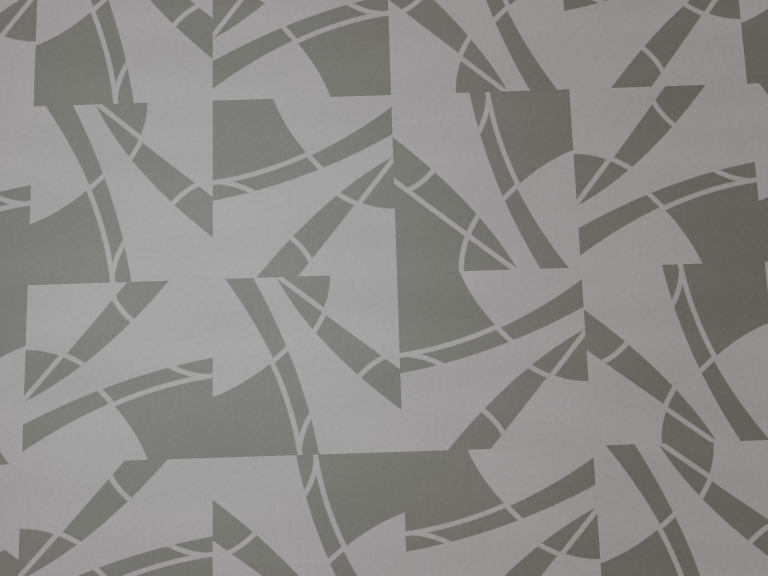
Reproduce this pattern procedurally as a Shadertoy shader.

```glsl
const float LINE_HALF = 0.014;
const float CELL_SIZE = 0.31;
const int SAMPLES = 3;

vec2 hashGradient(vec2 p) {
    float h = fract(sin(dot(p, vec2(127.1, 311.7))) * 43758.5);
    return vec2(cos(6.2832 * h), sin(6.2832 * h));
}

float gradientNoise(vec2 p) {
    vec2 i = floor(p), f = fract(p);
    vec2 u = f * f * f * (f * (f * 6.0 - 15.0) + 10.0);
    vec2 e = vec2(0.0, 1.0);
    float a = dot(hashGradient(i), f);
    float b = dot(hashGradient(i + e.yx), f - e.yx);
    float c = dot(hashGradient(i + e.xy), f - e.xy);
    float d = dot(hashGradient(i + e.yy), f - e.yy);
    return mix(mix(a, b, u.x), mix(c, d, u.x), u.y);
}

// Approximate signed distance to the parabola n = k.x + k.y t + k.z t^2
float curve(float t, float n, vec3 k) {
    float slope = k.y + 2.0 * k.z * t;
    return (n - k.x - t * (k.y + k.z * t)) / sqrt(1.0 + slope * slope);
}

// Cuts a thin light stroke out of a shape
float cut(float shape, float stroke) {
    return max(shape, LINE_HALF - abs(stroke));
}

// Corner patch with the tapering band below it
float patchAndBand(vec2 q) {
    float top = curve(q.x, q.y, vec3(0.46, -0.12, -0.29));
    float bottom = curve(q.x, q.y, vec3(0.56, -0.16, -0.18));
    float side = curve(q.y, q.x, vec3(0.34, 0.35, 0.75));
    float tipArc = curve(q.x, q.y, vec3(0.455, 0.0, 1.3));
    float cornerPatch = max(top + LINE_HALF, side);
    float band = max(LINE_HALF - top, bottom);
    return min(cornerPatch, cut(cut(band, side), tipArc));
}

// Diagonal blade with the crescent at its point
float bladeAndCrescent(vec2 q, bool filledCorner) {
    float s = 1.0 - q.x;
    float outer = curve(s, q.y, vec3(0.345, 0.513, 0.45));
    float spine = curve(s, q.y, vec3(0.36, 1.23, 0.0));
    float arc = curve(s, q.y, vec3(0.65, 0.0, -1.1));
    float baseArc = curve(1.0 - q.y, q.x, vec3(0.55, 0.0, -2.5));
    float blade = cut(cut(max(-outer, spine + LINE_HALF), arc), baseArc);
    float crescent = max(LINE_HALF - spine, arc + LINE_HALF);
    float corner = max(LINE_HALF - spine, LINE_HALF - arc);
    float shape = min(blade, crescent);
    return filledCorner ? min(shape, corner) : shape;
}

// Slightly skewed grid, measured from the top left
vec2 gridCoord(vec2 p) {
    float drift = 0.033 * (p.y - 0.165);
    float column = (p.x - 0.059 + drift) / (CELL_SIZE + drift);
    float row = (p.y + 0.032 * (p.x - 0.052) - 0.185) / CELL_SIZE + 1.0;
    return vec2(column, row);
}

// Quarter turns run along each row, reversing every two rows
int quarterTurns(ivec2 cell) {
    int direction = ((cell.y + 1) & 2) == 0 ? -1 : 1;
    return (3 - cell.y / 2 + direction * cell.x) & 3;
}

float inkCoverage(vec2 p, float softness) {
    vec2 grid = gridCoord(p);
    ivec2 cell = ivec2(floor(grid));
    vec2 q = fract(grid);
    int turns = quarterTurns(cell);
    for (int i = 0; i < turns; i++) q = vec2(q.y, 1.0 - q.x);
    bool filledCorner = cell == ivec2(2, 1);
    float d = min(patchAndBand(q), bladeAndCrescent(q, filledCorner));
    return 1.0 - smoothstep(-softness, softness, d);
}

void mainImage(out vec4 fragColor, in vec2 fragCoord) {
    float height = iResolution.y;
    vec2 p = vec2(fragCoord.x, height - fragCoord.y) / height;
    float softness = 0.8 / (height * CELL_SIZE);

    // Subpixel average also smooths the cell borders
    float ink = 0.0;
    for (int j = 0; j < SAMPLES; j++)
        for (int i = 0; i < SAMPLES; i++) {
            vec2 offset = (vec2(i, j) + 0.5) / float(SAMPLES) - 0.5;
            ink += inkCoverage(p + offset / height, softness);
        }
    ink /= float(SAMPLES * SAMPLES);

    // Uneven light, cool at the left and warm at the right
    float shade = smoothstep(0.05, 1.0, distance(p, vec2(0.35, 0.5)));
    vec3 paper = mix(vec3(0.65, 0.65, 0.655), vec3(0.575, 0.555, 0.555), shade);
    vec3 grey = mix(vec3(0.51, 0.515, 0.50), vec3(0.39, 0.38, 0.35), shade);
    vec3 color = mix(paper, grey, ink);

    // Faint paper grain and broad mottling
    color += 0.014 * gradientNoise(p * 130.0) + 0.015 * gradientNoise(p * vec2(4.0, 16.0));
    fragColor = vec4(color, 1.0);
}
```
